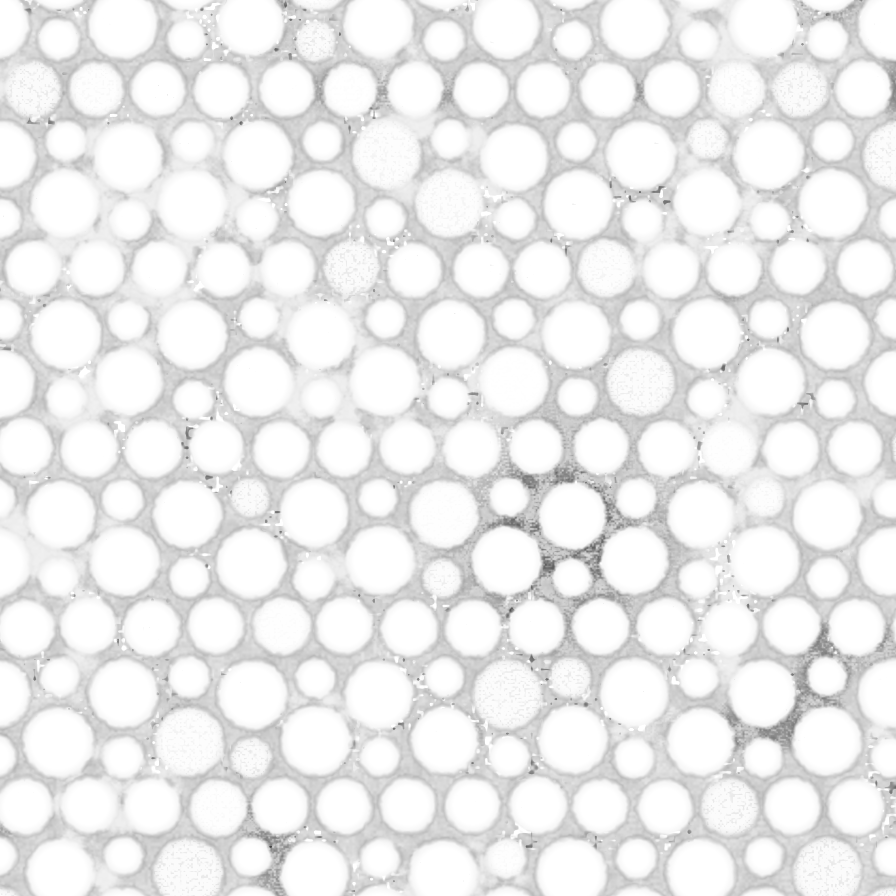
A three.js fragment shader for this texture map:

```glsl
// Rows of round white pebbles in three sizes, set in mottled grey grout
varying vec2 vUv;

float hash(vec2 p) {
  return fract(sin(dot(p, vec2(127.1, 311.7))) * 43758.5453);
}

float noise(vec2 p) {
  vec2 i = floor(p), f = fract(p);
  f = f * f * (3.0 - 2.0 * f);
  return mix(mix(hash(i), hash(i + vec2(1.0, 0.0)), f.x),
             mix(hash(i + vec2(0.0, 1.0)), hash(i + 1.0), f.x), f.y);
}

float fbm(vec2 p) {
  float sum = 0.0, amp = 0.5;
  for (int i = 0; i < 4; i++) {
    sum += amp * noise(p);
    p = p * 2.03 + 17.3;
    amp *= 0.5;
  }
  return sum / 0.9375;
}

// Centre (xy) and radius (z) of the pebble at a column and row
vec3 pebble(float col, float row) {
  float kind = mod(row, 3.0);
  float band = floor(row / 3.0 + 0.01);
  float drift = 0.03 - 0.1 * step(1.5, mod(band, 5.0));
  vec2 centre = vec2(col + drift, 1.4 + band * 2.8);
  float radius = 0.455;
  if (kind < 0.5) {
    centre.x += 0.46;
  } else {
    // Large and small alternate; the order flips in some bands
    float flip = step(0.5, mod(band, 3.0));
    float large = step(0.5, mod(col + kind + flip, 2.0));
    radius = mix(0.33, 0.555, large);
    centre.y += kind < 1.5 ? mix(0.79, 1.04, large) : mix(2.03, 1.78, large);
  }
  vec2 id = vec2(col, row);
  centre += 0.05 * (vec2(hash(id + 3.1), hash(id + 8.7)) - 0.5);
  return vec3(centre, radius + 0.025 * (hash(id + 5.3) - 0.5));
}

void main() {
  // One unit is a fourteenth of the canvas, rows count downward
  vec2 p = vec2(vUv.x, 1.0 - vUv.y) * 14.0;
  vec2 base = floor(vec2(p.x, (p.y - 1.4) / 0.9333) + 0.5);

  // Nearest pebble
  float d = 10.0;
  vec2 nearest = vec2(0.0);
  for (int j = -1; j <= 1; j++) {
    for (int i = -1; i <= 1; i++) {
      vec2 id = base + vec2(float(i), float(j));
      vec3 stone = pebble(id.x, id.y);
      float dist = length(p - stone.xy) - stone.z;
      if (dist < d) { d = dist; nearest = id; }
    }
  }

  float grain = noise(p * 21.0);
  float fine = noise(p * 34.0 + 40.0);
  float mottle = fbm(p * 3.5);
  float rough = d + 0.035 * (noise(p * 11.0 + 9.0) - 0.5) + 0.02 * (grain - 0.5);

  // Grout: mottled, darker along the pebble rims
  float grout = 0.835 + 0.13 * (mottle - 0.5) + 0.06 * (grain - 0.5);
  grout -= 0.06 * (1.0 - smoothstep(0.01, 0.07, abs(rough)));

  // Pale residue in patches
  float patches = smoothstep(0.58, 0.8, noise(p * 0.8 + 31.0) + 0.35 * (mottle - 0.5));
  grout = mix(grout, 0.96, 0.75 * patches * smoothstep(0.3, 0.6, mottle));

  // Dark stain and a few dirty spots
  vec2 offset = vUv - vec2(0.625, 0.41);
  float stain = exp(-dot(offset, offset) * 90.0);
  stain += 0.6 * smoothstep(0.78, 0.95, noise(p * 0.7 + 74.0));
  grout -= 0.5 * stain * smoothstep(0.3, 0.75, mottle + 0.3 * (fine - 0.5));

  // Pebble face: white with a faint shaded rim, some worn and speckled
  float worn = smoothstep(0.82, 0.95, hash(nearest + 21.0));
  float face = 1.0 - 0.03 * smoothstep(-0.16, -0.04, d);
  face -= worn * (0.015 + 0.07 * smoothstep(0.5, 0.95, fine));
  face -= 0.08 * smoothstep(0.93, 1.0, grain) * smoothstep(0.6, 0.8, mottle);

  float shade = mix(face, grout, smoothstep(-0.07, 0.025, rough));

  // Crumbs and chips near the rims
  float rim = smoothstep(-0.06, 0.0, d);
  float chips = smoothstep(0.6, 0.85, noise(p * 1.6 + 55.0));
  shade -= 0.35 * rim * chips * smoothstep(0.8, 0.95, noise(p * 13.0 + 3.0));
  shade += 0.2 * rim * chips * smoothstep(0.65, 0.9, noise(p * 15.0 + 60.0));

  gl_FragColor = vec4(vec3(clamp(shade, 0.0, 1.0)), 1.0);
}
```
